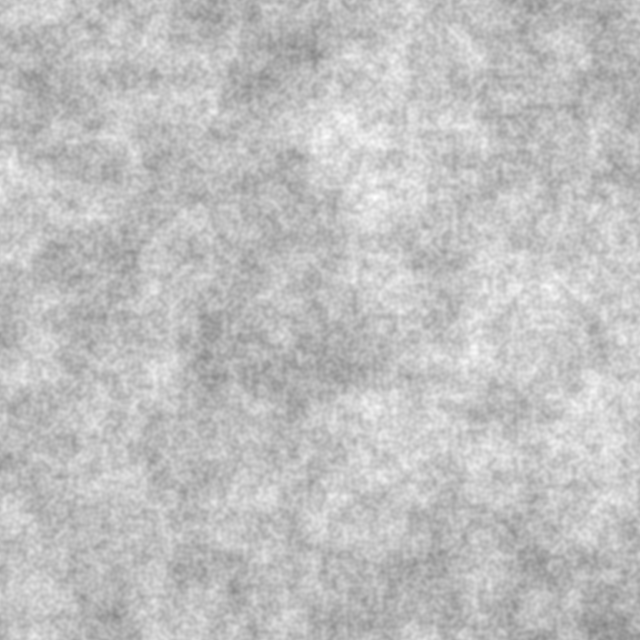
A three.js fragment shader for this texture:

```glsl
// Soft grey cloud mottling with a fine, woven grain.
varying vec2 vUv;

const int OCTAVES = 7;
const float BASE_CELLS = 2.0;       // coarsest noise cells across the canvas
const float LAYER_CONTRAST = 0.105; // every layer is equally strong
const vec3 MID_GREY = vec3(0.752);
const float TAU = 6.2831853;

// Pseudo-random value from 0 to 1 for a lattice point
float hash(vec2 cell) {
  vec3 p = fract(vec3(cell.xyx) * 0.1031);
  p += dot(p, p.yzx + 33.33);
  return fract((p.x + p.y) * p.z);
}

// Height of a randomly tilted plane through a lattice point
float slope(vec2 cell, vec2 toPoint) {
  float angle = TAU * hash(cell);
  return dot(vec2(cos(angle), sin(angle)), toPoint);
}

// Gradient noise centred on zero
float gradientNoise(vec2 point) {
  vec2 cell = floor(point);
  vec2 local = fract(point);
  vec2 blend = smoothstep(0.0, 1.0, local);
  vec2 right = vec2(1.0, 0.0);
  vec2 up = vec2(0.0, 1.0);
  float bottom = mix(slope(cell, local), slope(cell + right, local - right), blend.x);
  float top = mix(slope(cell + up, local - up),
                  slope(cell + right + up, local - right - up), blend.x);
  return mix(bottom, top, blend.y);
}

// Sum of noise layers, each twice as fine as the last
float cloudNoise(vec2 uv, float cells, float contrast) {
  float sum = 0.0;
  vec2 offset = vec2(17.3, 43.6);
  for (int i = 0; i < OCTAVES; i++) {
    sum += contrast * gradientNoise(uv * cells + offset);
    cells *= 2.0;
    offset += vec2(31.37, 57.71);
  }
  return sum;
}

void main() {
  float clouds = cloudNoise(vUv, BASE_CELLS, LAYER_CONTRAST);
  gl_FragColor = vec4(MID_GREY + clouds, 1.0);
}
```
